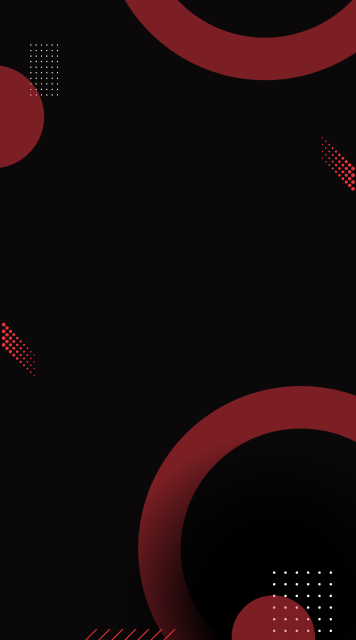
Reproduce this background procedurally as a Shadertoy shader.

```glsl
#define BASE vec3(0.040, 0.031, 0.034)
#define CRIMSON vec3(0.482, 0.122, 0.143)
#define SCARLET vec3(0.900, 0.200, 0.210)
#define WHITE vec3(1.0)
#define BLUSH vec3(0.93, 0.66, 0.69)
#define RING_RADIUS 0.2210
#define RING_HALF_WIDTH 0.0332
#define SHADE_CENTER vec2(0.430, 0.0625)
#define SHADE_INNER 0.102
#define SHADE_OUTER 0.260
#define HALFTONE_STEP 0.0053

// Antialiased coverage of a signed distance
float cover(float d) {
    return clamp(0.5 - d * iResolution.y, 0.0, 1.0);
}

float disc(vec2 p, vec2 center, float radius) {
    return length(p - center) - radius;
}

float ring(vec2 p, vec2 center) {
    return abs(length(p - center) - RING_RADIUS) - RING_HALF_WIDTH;
}

// Rectangular lattice of dots, counted from its lower left dot
float dotGrid(vec2 p, vec2 origin, vec2 spacing, vec2 count, float radius) {
    vec2 q = p - origin;
    vec2 cell = clamp(round(q / spacing), vec2(0.0), count - 1.0);
    return length(q - cell * spacing) - radius;
}

// Sheared band of dots that grow from column to column
float halftone(vec2 p) {
    vec2 q = p - vec2(0.5039, 0.7845);
    float d = 1.0;
    for (int i = 0; i < 10; i++) {
        float column = float(i);
        vec2 local = q - column * HALFTONE_STEP * vec2(1.0, -1.0);
        float row = clamp(round(-local.y / (2.0 * HALFTONE_STEP)), 0.0, 3.0);
        local.y += row * 2.0 * HALFTONE_STEP;
        d = min(d, length(local) - mix(0.0009, 0.0029, column / 9.0));
    }
    return d;
}

// Short diagonal strokes rising from the lower edge
float strokes(vec2 p) {
    float x = p.x - p.y - 0.1341;
    float index = clamp(round(x / 0.0204), 0.0, 6.0);
    float line = abs(x - index * 0.0204) * 0.7071 - 0.0008;
    return max(line, p.y - 0.0169);
}

void mainImage(out vec4 fragColor, in vec2 fragCoord) {
    vec2 p = fragCoord / iResolution.y;

    // Rings, the lower one sinking into a dark pool
    vec3 color = mix(BASE, CRIMSON, cover(ring(p, vec2(0.4701, 0.1426))));
    float shade = (length(p - SHADE_CENTER) - SHADE_INNER) / (SHADE_OUTER - SHADE_INNER);
    color *= clamp(shade, 0.0, 1.0);
    color = mix(color, CRIMSON, cover(ring(p, vec2(0.4141, 1.1289))));

    // Solid discs
    float discs = cover(min(disc(p, vec2(-0.0117, 0.8177), 0.0807),
                            disc(p, vec2(0.4271, 0.0046), 0.0651)));
    color = mix(color, CRIMSON, discs);

    // Pale dot grids, tinted where they cross a disc
    float fineGrid = dotGrid(p, vec2(0.0482, 0.8516), vec2(0.00833, 0.00868), vec2(6.0, 10.0), 0.0009);
    float wideGrid = dotGrid(p, vec2(0.4284, 0.0143), vec2(0.0177, 0.0182), vec2(6.0), 0.0019);
    color = mix(color, mix(WHITE, BLUSH, discs), cover(min(fineGrid, wideGrid)));

    // Bright accents: two halftone bands under a half turn, and strokes
    float accents = min(halftone(p), halftone(vec2(0.5573, 1.1979) - p));
    color = mix(color, SCARLET, cover(min(accents, strokes(p))));

    fragColor = vec4(color, 1.0);
}
```
